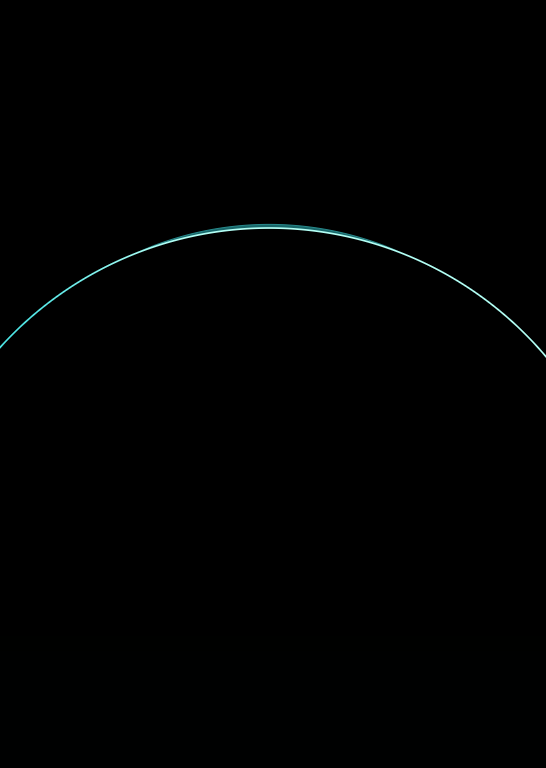
A WebGL 1 fragment shader for this background:

```glsl
precision highp float;
// A thin cyan arc of light with a faint teal crescent at its crest, on black.

uniform vec2 u_resolution;

// Smooth coverage of a band of given half width around distance zero.
float band(float dist, float halfWidth, float pixel) {
  return clamp((halfWidth - abs(dist)) / pixel + 0.5, 0.0, 1.0);
}

// Height of the crescent above the arc, fading to zero at both tips.
float crescentHeight(float x, float halfSpan, float height) {
  float t = x / halfSpan;
  return height * max(1.0 - t * t, 0.0);
}

void main() {
  // Units of canvas height, origin at the lower left.
  float pixel = 1.0 / u_resolution.y;
  vec2 p = gl_FragCoord.xy * pixel;
  float aspect = u_resolution.x * pixel;
  float across = p.x / aspect;

  vec2 center = vec2(0.4927 * aspect, 0.2311);
  float radius = 0.472;
  vec2 q = p - center;
  float dist = length(q) - radius;
  float upper = step(0.0, q.y);

  // Near-black ground with a trace of teal at the bottom.
  vec3 color = vec3(0.0, 0.005, 0.004) * (1.0 - smoothstep(0.0, 0.3, p.y));

  // Crescent: dim fill with a brighter outer rim.
  vec3 teal = vec3(0.09, 0.40, 0.41);
  vec3 rimTeal = vec3(0.15, 0.52, 0.53);
  float height = crescentHeight(q.x, 0.18, 0.0047);
  float fill = band(dist - 0.5 * height, 0.5 * height, pixel);
  float presence = smoothstep(0.0, 0.0015, height) * upper;
  float rim = band(dist - height, 0.0007, pixel);
  color = mix(color, teal, fill * presence);
  color = mix(color, rimTeal, rim * presence);

  // Main arc: cyan at the left, paler towards the right.
  vec3 cyan = vec3(0.30, 0.90, 0.90);
  vec3 pale = vec3(0.70, 1.0, 0.96);
  vec3 lineColor = mix(cyan, pale, smoothstep(0.0, 0.35, across));
  float line = band(dist, 0.0011, pixel) * upper;
  color = mix(color, lineColor, line);

  gl_FragColor = vec4(color, 1.0);
}
```
